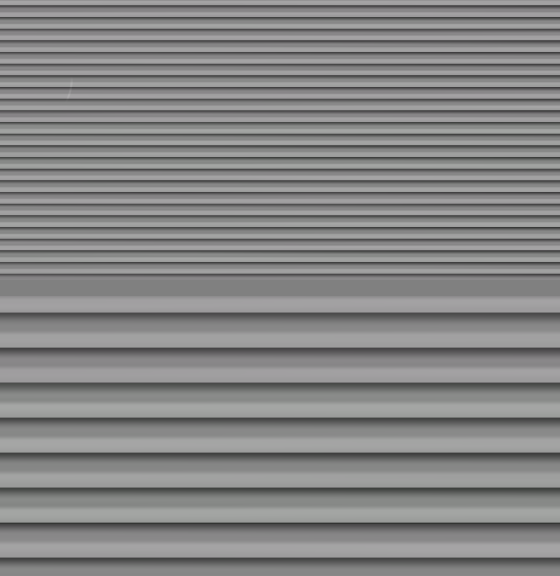
Top: the whole. Bottom: its middle third, enlarged.
A WebGL 1 fragment shader for this texture:

```glsl
precision highp float;
// Grey metal roller shutter: 24 horizontal slats stacked down the canvas.
// Each slat runs from a dark seam through a shaded hollow to a bright lip;
// stretched noise adds brushed streaks, uneven seams and one faint scratch.

uniform vec2 u_resolution;

float hash(vec2 p) {
  return fract(sin(dot(p, vec2(127.1, 311.7))) * 43758.5);
}

float noise(vec2 p) {
  vec2 cell = floor(p);
  vec2 f = fract(p);
  f = f * f * (3.0 - 2.0 * f);
  return mix(mix(hash(cell), hash(cell + vec2(1.0, 0.0)), f.x),
             mix(hash(cell + vec2(0.0, 1.0)), hash(cell + 1.0), f.x), f.y);
}

// Brightness through one slat; s runs from 0 below a seam to 1 at the next
float slatProfile(float s, float seamWidth, float seamTone, float edge) {
  float hollow = mix(seamTone, 0.53, smoothstep(-0.1, seamWidth, s));
  float face = hollow + 0.105 * smoothstep(0.46, 0.64, s);
  face -= 0.025 * smoothstep(0.75, 0.95, s);
  return mix(face, seamTone, smoothstep(1.0 - edge, 1.0, s));
}

// Thin curved scratch, fading towards its ends
float scratch(vec2 p, float pixel) {
  vec2 q = p - vec2(0.252, 0.68);
  float curve = 0.22 * q.y - 3.0 * q.y * q.y;
  float line = 1.0 - smoothstep(0.001, 0.003 + pixel, abs(q.x - curve));
  return line * (1.0 - smoothstep(0.02, 0.05, abs(q.y)));
}

void main() {
  vec2 p = gl_FragCoord.xy / u_resolution.y;
  float pixel = 1.0 / u_resolution.y;
  float across = gl_FragCoord.x / u_resolution.x;

  // Slat number and position within it, counted downwards
  float t = 24.0 * (1.0 - p.y) - 0.5;
  float row = floor(t);
  float s = fract(t);

  // Seams differ between rows and deepen slightly to the right
  float wear = noise(vec2(p.x * 1.8, row * 7.0));
  float seamWidth = 0.32 + 0.06 * across + 0.05 * (wear - 0.5);
  float seamTone = 0.245 - 0.03 * across + 0.06 * (wear - 0.5);
  float edge = max(0.05, 24.0 * pixel);
  float tone = slatProfile(s, seamWidth, seamTone, edge);

  // Long brushed streaks and a small change of tone per slat
  tone += 0.022 * (noise(vec2(p.x * 1.5, t * 6.0)) - 0.5);
  tone += 0.012 * (hash(vec2(row, 3.0)) - 0.5);
  tone += 0.045 * scratch(p, pixel);

  // Barely visible green to violet tint
  float tint = 0.008 * (hash(vec2(row, 9.0)) - 0.5);
  gl_FragColor = vec4(vec3(tone) + vec3(-tint, tint, -tint), 1.0);
}
```
